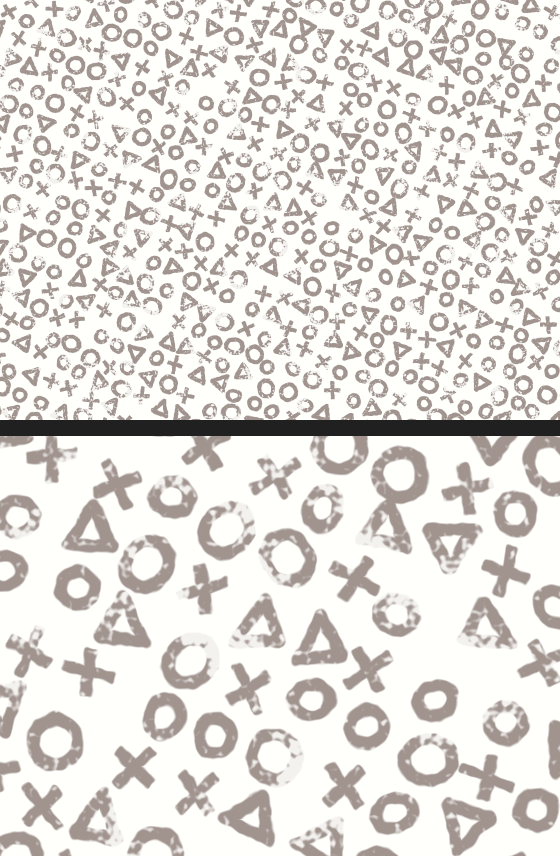
Top: the whole. Bottom: its middle third, enlarged.
Write a WebGL 1 fragment shader that draws this pattern.

```glsl
precision highp float;
// Scattered dry-brush rings, triangles and crosses in warm grey on white.

uniform vec2 u_resolution;

// Lengths are in canvas heights.
const vec3 PAPER = vec3(1.0, 1.0, 0.99);
const vec3 INK = vec3(0.632, 0.582, 0.562);
const float PITCH = 0.0515;       // mean spacing of the marks
const float GRID_ANGLE = 0.42;    // tilt that hides the rows
const float JITTER = 0.5;         // random shift, in cells
const float BIG_RING = 0.0178;    // centre-line radii and half lengths
const float SMALL_RING = 0.0132;
const float TRIANGLE = 0.0180;
const float CROSS = 0.0205;
const float STROKE = 0.0051;      // half width of the brush
const float WOBBLE = 0.0022;      // unsteady hand
const float ROUGHNESS = 0.0016;   // ragged stroke edge
const float SOFTNESS = 0.0011;    // least edge blur
const float DRYNESS = 0.85;       // how far a mark may fade
const float GRAIN_SCALE = 185.0;

float hash(vec2 cell, float salt) {
  return fract(sin(dot(cell, vec2(127.1, 311.7)) + salt * 74.7) * 43758.545);
}

mat2 rotation(float a) {
  float c = cos(a), s = sin(a);
  return mat2(c, s, -s, c);
}

float gradientDot(vec2 corner, vec2 offset) {
  float a = 6.2832 * hash(corner, 9.0);
  return dot(vec2(cos(a), sin(a)), offset);
}

float gradientNoise(vec2 p) {
  vec2 i = floor(p), f = fract(p);
  vec2 u = f * f * f * (f * (f * 6.0 - 15.0) + 10.0);
  vec2 e = vec2(0.0, 1.0);
  return mix(mix(gradientDot(i, f), gradientDot(i + e.yx, f - e.yx), u.x),
             mix(gradientDot(i + e, f - e), gradientDot(i + 1.0, f - 1.0), u.x), u.y);
}

// 0 big ring, 1 triangle, 2 small ring, 3 cross; an even spread avoids clusters.
float markKind(vec2 cell) {
  float rank = fract(dot(cell, vec2(0.7549, 0.5698)) + 0.4 * hash(cell, 1.0));
  return step(0.18, rank) + step(0.46, rank) + step(0.73, rank);
}

// Outer radius in cells.
float markReach(float kind) {
  return kind < 0.5 ? 0.48 : kind < 1.5 ? 0.45 : kind < 2.5 ? 0.38 : 0.42;
}

vec2 looseCentre(vec2 cell) {
  return cell + 0.5 + JITTER * (vec2(hash(cell, 2.0), hash(cell, 3.0)) - 0.5);
}

// Jittered centre pushed away from neighbours that crowd it.
vec2 markCentre(vec2 cell, float reach) {
  vec2 centre = looseCentre(cell), push = vec2(0.0);
  for (int j = -1; j <= 1; j++) {
    for (int i = -1; i <= 1; i++) {
      if (i == 0 && j == 0) continue;
      vec2 other = cell + vec2(float(i), float(j));
      vec2 away = centre - looseCentre(other);
      float gap = max(length(away), 0.01);
      push += away / gap * max(reach + markReach(markKind(other)) + 0.08 - gap, 0.0);
    }
  }
  return centre + clamp(0.5 * push, -0.3, 0.3);
}

float triangleDistance(vec2 p, float r) {
  const float k = 1.7320508;
  p.x = abs(p.x) - r;
  p.y += r / k;
  if (p.x + k * p.y > 0.0) p = vec2(p.x - k * p.y, -k * p.x - p.y) * 0.5;
  p.x -= clamp(p.x, -2.0 * r, 0.0);
  return -length(p) * sign(p.y);
}

float barDistance(vec2 p) {
  const float corner = 0.002;
  vec2 d = abs(p) - vec2(CROSS, STROKE - 0.0004) + corner;
  return length(max(d, 0.0)) + min(max(d.x, d.y), 0.0) - corner;
}

float markDistance(vec2 p, float kind, float lean) {
  if (kind < 0.5) return abs(length(p) - BIG_RING) - STROKE;
  if (kind < 1.5) return abs(triangleDistance(p, TRIANGLE)) - STROKE;
  if (kind < 2.5) return abs(length(p) - SMALL_RING) - STROKE + 0.0003;
  return min(barDistance(p), barDistance(rotation(1.5708 + lean) * p));
}

void main() {
  vec2 p = gl_FragCoord.xy / u_resolution.y;
  float edge = max(SOFTNESS, 0.7 / u_resolution.y);

  // Brush textures shared by all marks
  vec2 drawn = p + WOBBLE * vec2(gradientNoise(p * 45.0), gradientNoise(p * 45.0 + 37.0));
  float ragged = ROUGHNESS * gradientNoise(p * 130.0 + 11.0);
  float grain = gradientNoise(p * GRAIN_SCALE) + 0.6 * gradientNoise(p * 90.0 + 53.0);

  mat2 tilt = rotation(GRID_ANGLE);
  vec2 home = floor(tilt * drawn / PITCH);
  float ink = 0.0;
  for (int j = -1; j <= 1; j++) {
    for (int i = -1; i <= 1; i++) {
      vec2 cell = home + vec2(float(i), float(j));
      float kind = markKind(cell);
      vec2 q = drawn - markCentre(cell, markReach(kind)) * PITCH * tilt;
      if (dot(q, q) > PITCH * PITCH) continue;

      // Turn, stretch and draw the mark
      float stretch = 1.0 + 0.2 * (hash(cell, 4.0) - 0.5);
      vec2 local = rotation(6.2832 * hash(cell, 5.0)) * q * vec2(stretch, 1.0 / stretch);
      float d = markDistance(local, kind, 0.3 * (hash(cell, 6.0) - 0.5)) + ragged;

      // Fade the mark towards one side, where the brush ran dry
      float side = 0.5 + 0.5 * local.x / SMALL_RING;
      float dry = DRYNESS * pow(hash(cell, 7.0), 1.4) * clamp(side, 0.1, 1.3);
      float cover = mix(0.12, 1.0, smoothstep(-0.3, 0.25, 0.5 - dry + 0.9 * grain));
      ink = max(ink, cover * smoothstep(edge, -edge, d));
    }
  }
  gl_FragColor = vec4(mix(PAPER, INK, ink), 1.0);
}
```
